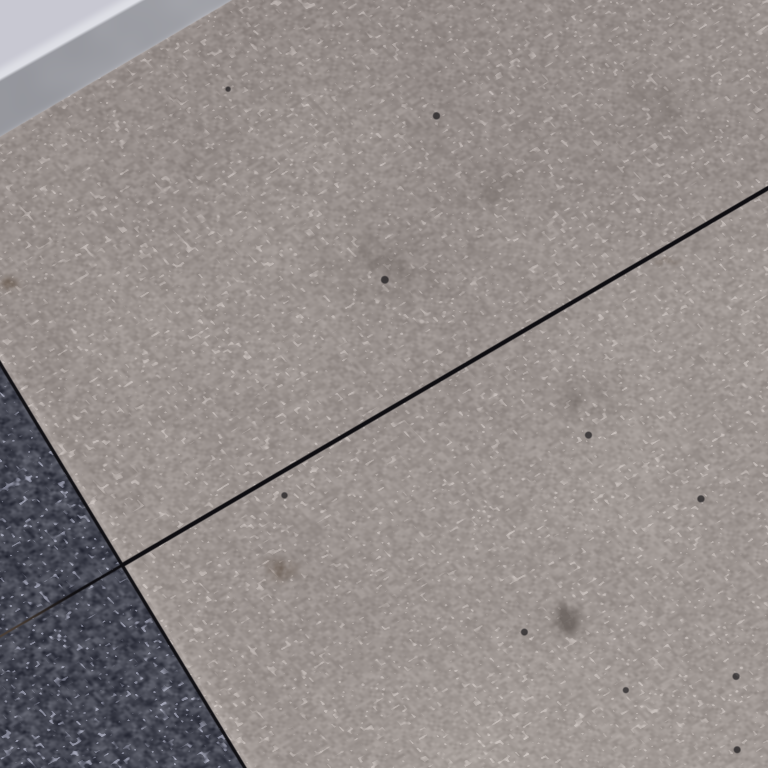
Reproduce this texture procedurally as a WebGL 1 fragment shader.

```glsl
precision highp float;
// Speckled beige paving with diagonal joints, a dark granite corner and a pale metal trim.

uniform vec2 u_resolution;

// Layout: end points of the straight edges, in canvas units
const vec2 JOINT_A = vec2(0.159, 0.264);
const vec2 JOINT_B = vec2(1.0, 0.755);
const vec2 GRANITE_A = vec2(0.0, 0.529);
const vec2 GRANITE_B = vec2(0.320, 0.0);
const vec2 TRIM_A = vec2(0.0, 0.822);
const vec2 TRIM_B = vec2(0.302, 1.0);
const vec2 STEP_A = vec2(0.0, 0.894);
const vec2 STEP_B = vec2(0.189, 1.0);
const float JOINT_HALF = 0.0027;
const float SEAM_HALF = 0.0021;

// Colours
const vec3 BEIGE_DARK = vec3(0.545, 0.512, 0.502);
const vec3 BEIGE_LIGHT = vec3(0.645, 0.615, 0.598);
const vec3 GRANITE = vec3(0.270, 0.278, 0.322);
const vec3 GROUT = vec3(0.055, 0.052, 0.065);
const vec3 RUST = vec3(0.36, 0.30, 0.25);
const vec3 STAIN = vec3(0.40, 0.37, 0.355);
const vec3 TRIM_GREY = vec3(0.60, 0.605, 0.63);
const vec3 TRIM_PALE = vec3(0.785, 0.785, 0.825);
const vec3 TRIM_GLINT = vec3(0.87, 0.875, 0.90);

// Grain
const float GRAIN_FREQ = 215.0;
const float BEIGE_GRAIN = 0.13;
const float GRANITE_GRAIN = 0.34;

float hash(vec2 p) {
  vec3 q = fract(p.xyx * vec3(0.1031, 0.1030, 0.0973));
  q += dot(q, q.yzx + 33.33);
  return fract((q.x + q.y) * q.z);
}

float noise(vec2 p) {
  vec2 i = floor(p);
  vec2 f = fract(p);
  f = f * f * (3.0 - 2.0 * f);
  return mix(mix(hash(i), hash(i + vec2(1.0, 0.0)), f.x),
             mix(hash(i + vec2(0.0, 1.0)), hash(i + vec2(1.0, 1.0)), f.x), f.y);
}

float fbm(vec2 p) {
  float sum = 0.0;
  float amp = 0.5;
  for (int i = 0; i < 4; i++) {
    sum += amp * noise(p);
    p = mat2(1.6, 1.2, -1.2, 1.6) * p + 17.3;
    amp *= 0.5;
  }
  return sum / 0.9375;
}

// Signed distance to the line a-b, positive on the left of its direction
float sideOf(vec2 p, vec2 a, vec2 b) {
  vec2 d = normalize(b - a);
  return dot(p - a, vec2(-d.y, d.x));
}

// Soft blotch with a ragged outline
float blotch(vec2 p, vec2 centre, vec2 radius, float rag) {
  vec2 d = (p - centre) / radius;
  return exp(-dot(d, d)) * smoothstep(0.25, 0.75, rag);
}

// Tiny dark pits, in a few cells of a coarse grid
float pits(vec2 p) {
  vec2 g = p * 15.0;
  vec2 id = floor(g);
  vec2 c = 0.2 + 0.6 * vec2(hash(id + 3.1), hash(id + 8.7));
  float r = 0.025 + 0.03 * hash(id + 5.9);
  return step(0.93, hash(id + 21.0)) * (1.0 - smoothstep(r, r + 0.04, length(fract(g) - c)));
}

vec3 beigeStone(vec2 p, float grain, float fleck) {
  float cloud = fbm(p * 5.0 + 4.0);
  float light = 0.60 + 0.28 * (p.x - 0.5) - 0.42 * (p.y - 0.5) + 0.55 * (cloud - 0.5);
  vec3 col = mix(BEIGE_DARK, BEIGE_LIGHT, clamp(light, 0.0, 1.1));
  col += BEIGE_GRAIN * (grain - 0.5) + 0.13 * fleck;

  float rag = fbm(p * 55.0);
  float grey = 0.45 * blotch(p, vec2(0.49, 0.655), vec2(0.065, 0.045), rag)
             + 0.40 * blotch(p, vec2(0.65, 0.745), vec2(0.060, 0.025), rag)
             + 0.35 * blotch(p, vec2(0.85, 0.855), vec2(0.050, 0.040), rag)
             + 0.50 * blotch(p, vec2(0.76, 0.478), vec2(0.040, 0.020), rag)
             + 1.20 * blotch(p, vec2(0.738, 0.193), vec2(0.016, 0.020), rag);
  float rust = 1.10 * blotch(p, vec2(0.868, 0.663), vec2(0.014, 0.007), rag)
             + 0.90 * blotch(p, vec2(0.010, 0.629), vec2(0.014, 0.009), rag)
             + 0.60 * blotch(p, vec2(0.365, 0.258), vec2(0.020, 0.013), rag);
  col = mix(col, STAIN, clamp(grey, 0.0, 0.8));
  col = mix(col, RUST, clamp(rust, 0.0, 0.8));
  return mix(col, GROUT, 0.65 * pits(p));
}

vec3 graniteStone(vec2 p, float grain, float fleck) {
  float coarse = noise(p * 120.0 + 9.0);
  vec3 col = GRANITE + GRANITE_GRAIN * (0.6 * grain + 0.4 * coarse - 0.5);
  return col + vec3(0.30, 0.30, 0.32) * fleck;
}

vec3 metalTrim(vec2 p, float stepDist, float px) {
  vec3 band = TRIM_GREY + 0.16 * (p.x - 0.1) + 0.025 * (noise(p * 30.0) - 0.5);
  vec3 top = mix(TRIM_GLINT, TRIM_PALE, smoothstep(0.006, 0.022, stepDist));
  return mix(band, top, smoothstep(-px, 0.003 + px, stepDist));
}

void main() {
  vec2 p = gl_FragCoord.xy / u_resolution;
  float px = 1.0 / min(u_resolution.x, u_resolution.y);

  float joint = sideOf(p, JOINT_A, JOINT_B);
  float seam = sideOf(p, GRANITE_A, GRANITE_B);
  float trim = sideOf(p, TRIM_A, TRIM_B);
  float stepDist = sideOf(p, STEP_A, STEP_B);

  // Shared grain, slightly stretched along a diagonal
  vec2 g = mat2(0.80, -0.60, 0.75, 1.0) * p * GRAIN_FREQ;
  float grain = 0.65 * noise(g) + 0.35 * noise(g * 0.53 + 40.0);
  float fleck = smoothstep(0.76, 0.98, noise(g * 0.85 + 91.0));

  // Stones and the pale chamfer beside the seam
  float onBeige = smoothstep(-px, px, seam);
  vec3 beige = beigeStone(p, grain, fleck);
  beige += 0.07 * exp(-abs(seam - 0.006) / 0.004);
  vec3 col = mix(graniteStone(p, grain, fleck), beige, onBeige);

  // Joints: the main one thins and browns across the granite
  float fade = smoothstep(0.11, 0.0, p.x);
  float jointHalf = mix(mix(0.0018, JOINT_HALF, onBeige), 0.0013, fade);
  vec3 jointCol = mix(GROUT, RUST, 0.8 * fade);
  col = mix(col, jointCol, 1.0 - smoothstep(jointHalf - px, jointHalf + px, abs(joint)));
  float seamLine = 1.0 - smoothstep(SEAM_HALF - px, SEAM_HALF + px, abs(seam + 0.001));
  col = mix(col, GROUT, 0.95 * seamLine);

  // Trim with a thin bright lower lip
  col = mix(col, metalTrim(p, stepDist, px), smoothstep(-px, px, trim));
  col += 0.07 * exp(-abs(trim) / 0.0025);

  gl_FragColor = vec4(clamp(col, 0.0, 1.0), 1.0);
}
```
